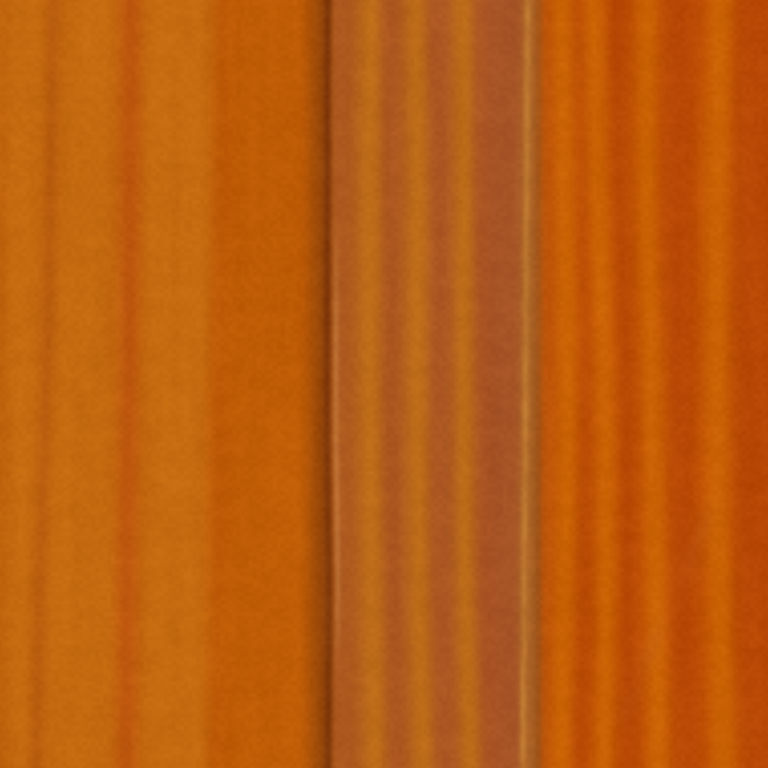
This texture is drawn by a Shadertoy shader. Its source:

```glsl
// Three varnished wooden boards side by side, with soft vertical grain.
// Each board is a base colour plus blurred stripes; worn edges, a faint
// scratch and fine value noise finish the surface.

float hash(vec2 p) {
    return fract(sin(dot(p, vec2(127.1, 311.7))) * 43758.5453);
}

float noise(vec2 p) {
    vec2 i = floor(p), f = fract(p);
    f = f * f * (3.0 - 2.0 * f);
    return mix(mix(hash(i), hash(i + vec2(1, 0)), f.x),
               mix(hash(i + vec2(0, 1)), hash(i + vec2(1, 1)), f.x), f.y);
}

// Soft vertical band around a centre line
float band(float x, float centre, float width) {
    float d = (x - centre) / width;
    return exp(-d * d);
}

// Wide honey board: pale on the left, deeper orange after the step
vec3 honeyBoard(float x, float y) {
    vec3 col = mix(vec3(0.77, 0.415, 0.06), vec3(0.75, 0.36, 0.02),
                   smoothstep(0.255, 0.29, x - 0.012 * y));
    col = mix(col, vec3(0.70, 0.34, 0.05), 0.65 * band(x, 0.045 + 0.027 * y, 0.011));
    col = mix(col, vec3(0.73, 0.31, 0.05), 0.75 * band(x, 0.164 + 0.008 * y, 0.016));
    col = mix(col, vec3(0.73, 0.33, 0.02), 0.5 * band(x, 0.28 + 0.01 * y, 0.014));
    return mix(col, vec3(0.74, 0.37, 0.04), 0.5 * band(x, 0.0, 0.012));
}

// Narrow dull board with three ochre stripes
vec3 dullBoard(float x, float y) {
    vec3 col = mix(vec3(0.68, 0.35, 0.12), vec3(0.65, 0.325, 0.15),
                   smoothstep(0.47, 0.65, x));
    for (int i = 0; i < 3; i++) {
        float centre = 0.488 + 0.061 * float(i) - 0.009 * y;
        col = mix(col, vec3(0.75, 0.43, 0.09), 0.9 * band(x, centre, 0.017));
        col = mix(col, vec3(0.67, 0.32, 0.13), 0.5 * band(x, centre + 0.027, 0.011));
    }
    return mix(col, vec3(0.67, 0.40, 0.14), 0.7 * smoothstep(0.665, 0.69, x));
}

// Red board with orange stripes spreading towards the right
vec3 redBoard(float x, float y) {
    vec3 col = mix(vec3(0.74, 0.33, 0.04), vec3(0.72, 0.28, 0.015),
                   smoothstep(0.70, 0.77, x));
    for (int i = 0; i < 4; i++) {
        float k = float(i);
        float centre = 0.73 + 0.04 * k + 0.01 * k * k + 0.008 * sin(3.0 * y + k);
        col = mix(col, vec3(0.80, 0.395, 0.015), 0.9 * band(x, centre, 0.016 + 0.002 * k));
        col = mix(col, vec3(0.70, 0.27, 0.02), 0.4 * band(x, centre + 0.03, 0.012));
    }
    return col;
}

void mainImage(out vec4 fragColor, in vec2 fragCoord) {
    vec2 uv = fragCoord / iResolution.xy;
    float x = uv.x + 0.006 * (noise(vec2(uv.x * 9.0, uv.y * 4.0)) - 0.5);
    float y = uv.y;

    // Boards and their joints
    float joint = 0.431 + 0.003 * (noise(vec2(4.0, y * 9.0)) - 0.5);
    vec3 col = honeyBoard(x, y);
    col = mix(col, vec3(0.54, 0.25, 0.04), 0.85 * smoothstep(0.385, 0.428, uv.x));
    col = mix(col, dullBoard(x, y), smoothstep(-0.004, 0.007, uv.x - joint));
    col = mix(col, redBoard(x, y), smoothstep(0.695, 0.71, uv.x));
    col = mix(col, vec3(0.43, 0.17, 0.04), 0.45 * band(uv.x, joint - 0.004, 0.005));
    col = mix(col, vec3(0.60, 0.30, 0.07), 0.5 * band(uv.x, 0.701, 0.006));

    // Pale worn edges of the middle board
    float wear = smoothstep(0.1, 0.25, y) * smoothstep(0.75, 0.55, y);
    col = mix(col, vec3(0.76, 0.48, 0.23), 0.6 * wear * band(uv.x, joint + 0.008, 0.004));
    float chips = 0.4 + 0.5 * noise(vec2(uv.x * 90.0, y * 45.0));
    col = mix(col, vec3(0.77, 0.50, 0.20), chips * band(uv.x, 0.681 + 0.006 * y, 0.005));

    // Faint diagonal scratch on the red board
    float scratch = band(uv.x - 0.42 * y, 0.785, 0.013)
                  * smoothstep(0.04, 0.12, y) * smoothstep(0.37, 0.30, y);
    col = mix(col, vec3(0.76, 0.38, 0.12), 0.5 * scratch * noise(uv * vec2(25.0, 18.0)));

    // Long fibres, soft blotches and fine speckle
    float grain = 0.022 * (noise(uv * vec2(70.0, 5.0)) - 0.5)
                + 0.020 * (noise(uv * vec2(45.0, 60.0)) - 0.5)
                + 0.030 * (noise(uv * 190.0) - 0.5);
    col += grain * vec3(1.0, 0.85, 0.5);

    fragColor = vec4(clamp(col, 0.0, 1.0), 1.0);
}
```
